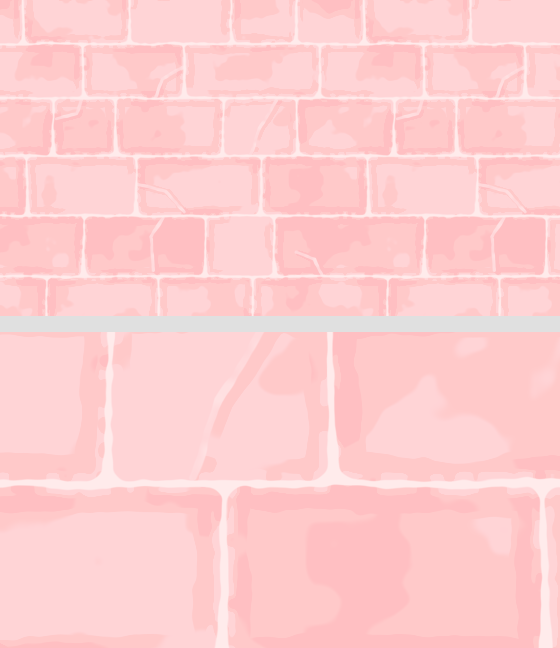
Top, the full canvas; bottom, a detail of the centre.
A Shadertoy shader for this texture:

```glsl
// Pale pink painted brick wall: uneven courses that repeat sideways, with chipped mortar.
// Each brick is a rounded box; wrapped noise plus rim shading gives a tone that is
// cut into flat steps of paint, then cracks and mortar are laid over it.

const float PERIOD = 1.079;   // width of one repeat, in canvas heights
const int ROWS = 6;
const int CRACKS = 6;

const vec3 DARK   = vec3(1.00, 0.75, 0.76);
const vec3 BASE   = vec3(1.00, 0.79, 0.79);
const vec3 LIGHT  = vec3(1.00, 0.83, 0.84);
const vec3 MORTAR = vec3(1.00, 0.92, 0.92);

// Course edges from the top down, and the left joint of each brick per course
const float ROW_EDGES[7] = float[7](-0.03, 0.139, 0.310, 0.493, 0.683, 0.875, 1.06);
const vec4 JOINTS[6] = vec4[6](
    vec4(0.074, 0.412, 0.731, 0.938), vec4(0.264, 0.583, 1.014, 1.343),
    vec4(0.169, 0.366, 0.706, 0.940), vec4(0.086, 0.431, 0.826, 1.165),
    vec4(0.266, 0.650, 0.866, 1.345), vec4(0.148, 0.502, 0.799, 1.227));

// Lightness offset of each brick
const vec4 SHADES[6] = vec4[6](
    vec4(0.02, 0.28, 0.10, 0.10), vec4(-0.04, 0.06, 0.00, 0.0),
    vec4(0.04, -0.03, 0.22, -0.05), vec4(0.28, 0.03, 0.03, 0.0),
    vec4(0.02, 0.25, 0.02, 0.0), vec4(0.04, 0.03, 0.05, 0.0));

// Every crack is a bent line of three points
const vec2 CRACK_POINTS[18] = vec2[18](
    vec2(0.579, 0.213), vec2(0.514, 0.250), vec2(0.493, 0.306),
    vec2(0.255, 0.315), vec2(0.241, 0.359), vec2(0.178, 0.375),
    vec2(0.875, 0.319), vec2(0.822, 0.405), vec2(0.794, 0.486),
    vec2(0.433, 0.583), vec2(0.521, 0.606), vec2(0.583, 0.671),
    vec2(0.514, 0.688), vec2(0.477, 0.752), vec2(0.486, 0.856),
    vec2(0.938, 0.799), vec2(0.995, 0.822), vec2(1.019, 0.870));

float hash(vec2 p) {
    vec3 q = fract(vec3(p.xyx) * 0.1031);
    q += dot(q, q.yzx + 33.33);
    return fract((q.x + q.y) * q.z);
}

// Value noise whose lattice wraps after "size" cells
float noise(vec2 p, vec2 size) {
    vec2 cell = floor(p), f = fract(p);
    f = f * f * (3.0 - 2.0 * f);
    vec2 a = mod(cell, size), b = mod(cell + 1.0, size);
    return mix(mix(hash(a), hash(vec2(b.x, a.y)), f.x),
               mix(hash(vec2(a.x, b.y)), hash(b), f.x), f.y);
}

float fbm(vec2 tile, float cells) {
    float sum = 0.0, weight = 0.5;
    for (int i = 0; i < 4; i++) {
        sum += weight * noise(tile * cells, vec2(cells));
        cells *= 2.0;
        weight *= 0.5;
    }
    return sum / 0.9375;
}

float segment(vec2 p, vec2 a, vec2 b) {
    vec2 pa = p - a, ba = b - a;
    return length(pa - ba * clamp(dot(pa, ba) / dot(ba, ba), 0.0, 1.0));
}

float crackDistance(vec2 p) {
    p.x = mod(p.x, PERIOD);
    float d = 1.0;
    for (int i = 0; i < CRACKS; i++) {
        vec2 bend = CRACK_POINTS[3 * i + 1];
        d = min(d, segment(p, CRACK_POINTS[3 * i], bend));
        d = min(d, segment(p, bend, CRACK_POINTS[3 * i + 2]));
    }
    return d;
}

// Depth inside a rounded box, positive towards its centre
float boxDepth(vec2 p, vec2 halfSize, float radius) {
    vec2 q = abs(p) - halfSize + radius;
    return radius - length(max(q, 0.0)) - min(max(q.x, q.y), 0.0);
}

// Cuts a smooth tone into three flat paint colours
vec3 paint(float tone) {
    vec3 color = mix(DARK, BASE, smoothstep(0.37, 0.40, tone));
    return mix(color, LIGHT, smoothstep(0.58, 0.61, tone));
}

void mainImage(out vec4 fragColor, in vec2 fragCoord) {
    float pixel = 1.0 / iResolution.y;
    vec2 p = vec2(fragCoord.x, iResolution.y - fragCoord.y) * pixel;
    vec2 tile = p / PERIOD;
    float grain = noise(tile * 80.0, vec2(80.0));
    p += 0.008 * (vec2(fbm(tile, 16.0), fbm(tile + 0.37, 16.0)) - 0.5);

    // Find the course, then the brick in it
    int row = 0;
    for (int i = 1; i < ROWS; i++) if (p.y > ROW_EDGES[i]) row = i;
    vec4 joints = JOINTS[row];
    float x = joints.x + mod(p.x - joints.x, PERIOD);
    int brick = 0;
    for (int i = 1; i < 4; i++) if (x >= joints[i]) brick = i;
    float right = brick < 3 ? joints[brick + 1] : joints.x + PERIOD;
    vec2 low = vec2(joints[brick], ROW_EDGES[row]);
    vec2 high = vec2(right, ROW_EDGES[row + 1]);
    vec2 local = (vec2(x, p.y) - low) / (high - low);

    // Joints flare towards the lower corners of some bricks
    float flare = 0.010 * hash(vec2(row, brick) + 7.0) * pow(local.y, 4.0);
    vec2 halfSize = 0.5 * (high - low) - vec2(0.003 + flare, 0.0035);
    float depth = boxDepth(vec2(x, p.y) - 0.5 * (low + high), halfSize, 0.014);
    depth -= 0.003 * (grain - 0.4);

    // Patches, slanted brush strokes and a dark worn rim
    vec2 slant = vec2(tile.x - tile.y, tile.x + tile.y) * vec2(5.0, 18.0);
    float stroke = noise(slant, vec2(5.0, 18.0)) - 0.5;
    float tone = 0.48 + SHADES[row][brick] + 0.95 * (fbm(tile, 7.0) - 0.5);
    tone += 0.14 * stroke + 0.14 * (local.y - 0.5);
    float rimWidth = 0.018 + 0.020 * fbm(tile + 0.61, 12.0);
    float rim = smoothstep(rimWidth, rimWidth - 0.010, depth);
    tone -= rim * (0.12 + 0.16 * fbm(tile + 0.23, 10.0));
    tone += 0.32 * smoothstep(0.011, 0.004, depth) * smoothstep(0.2, 0.7, grain);

    // Cracks: a shaded side and a pale broken line
    float crack = crackDistance(p);
    tone -= 0.20 * smoothstep(0.013, 0.005, crackDistance(p - vec2(0.008, 0.004)));
    vec3 color = paint(tone);
    float line = 1.0 - smoothstep(0.002, 0.003 + pixel, crack - 0.002 * grain);
    color = mix(color, mix(LIGHT, MORTAR, 0.6 * grain), line);

    color = mix(MORTAR, color, smoothstep(-pixel, pixel, depth));
    fragColor = vec4(color, 1.0);
}
```
